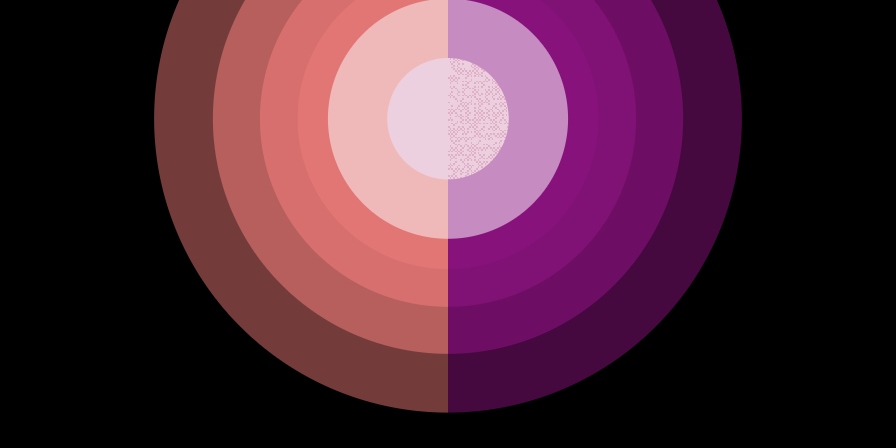
Reproduce this background procedurally as a Shadertoy shader.

```glsl
// Concentric discs on black, split down the middle into coral and purple halves.
// Each ring is 0.8 times the size of the one outside it and brighter; two pale
// discs lie at the core, and the right half of the smallest is finely speckled.

const vec2 CENTER = vec2(1.0, 0.735);     // in canvas heights, for a 2:1 canvas
const float OUTER_RADIUS = 0.656;
const float RING_RATIO = 0.8;
const float HALO_RADIUS = 0.268;
const float CORE_RADIUS = 0.1355;
const int RING_COUNT = 4;
const float RING_LIGHT[RING_COUNT] = float[](0.51, 0.805, 0.947, 1.0);

const vec3 CORAL = vec3(0.886, 0.461, 0.453);
const vec3 PURPLE = vec3(0.530, 0.070, 0.485);
const vec3 CORAL_HALO = vec3(0.937, 0.727, 0.725);
const vec3 PURPLE_HALO = vec3(0.776, 0.545, 0.753);
const vec3 CORE = vec3(0.931, 0.816, 0.873);
const vec3 SPECKLE = vec3(0.880, 0.690, 0.780);
const float SPECKLE_ROWS = 256.0;         // speckle cells per canvas height
const float SPECKLE_SHARE = 0.3;

float hash(vec2 p) {
    vec3 q = fract(vec3(p.xyx) * 0.1031);
    q += dot(q, q.yzx + 33.33);
    return fract((q.x + q.y) * q.z);
}

// Coverage of a disc, softened over one pixel
float disc(float dist, float radius, float pixel) {
    return clamp(0.5 + (radius - dist) / pixel, 0.0, 1.0);
}

// Alternate cells are speckled at random, so dots stay apart
float speckle(vec2 p) {
    vec2 cell = floor(p * SPECKLE_ROWS);
    float checker = mod(cell.x + cell.y, 2.0);
    return checker * step(hash(cell), 2.0 * SPECKLE_SHARE);
}

void mainImage(out vec4 fragColor, in vec2 fragCoord) {
    float pixel = 1.0 / iResolution.y;
    vec2 p = fragCoord * pixel;
    p.x += 1.0 - 0.5 * iResolution.x * pixel;
    vec2 offset = p - CENTER;
    float dist = length(offset);
    float right = clamp(0.5 + offset.x / pixel, 0.0, 1.0);

    // Shaded rings, from the outside in
    vec3 base = mix(CORAL, PURPLE, right);
    vec3 color = vec3(0.0);
    float radius = OUTER_RADIUS;
    for (int i = 0; i < RING_COUNT; i++) {
        color = mix(color, base * RING_LIGHT[i], disc(dist, radius, pixel));
        radius *= RING_RATIO;
    }

    // Pale halo and core
    vec3 halo = mix(CORAL_HALO, PURPLE_HALO, right);
    vec3 core = mix(CORE, SPECKLE, right * speckle(p));
    color = mix(color, halo, disc(dist, HALO_RADIUS, pixel));
    color = mix(color, core, disc(dist, CORE_RADIUS, pixel));

    fragColor = vec4(color, 1.0);
}
```
